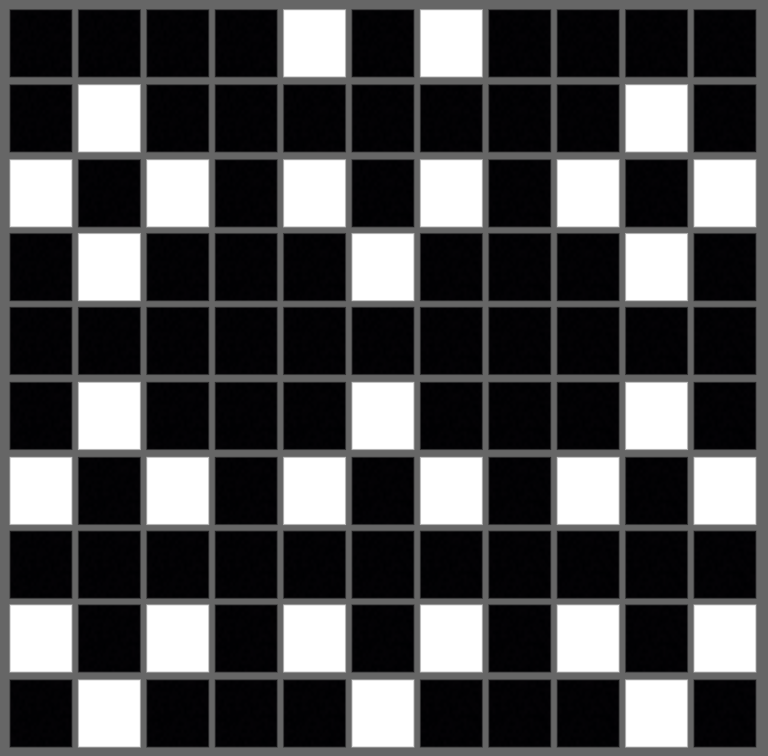
Reproduce this pattern procedurally as a Shadertoy shader.

```glsl
#define GRID vec2(11.0, 10.0)
#define ORIGIN vec2(0.0130, 0.0133)
#define PITCH vec2(0.08906, 0.09840)
#define TILE_SIZE vec2(0.0807, 0.0889)
#define ROW_DRIFT 0.0008
#define EDGE_SOFTNESS 0.0017
#define GRAIN 0.016
#define LINE_COLOR vec3(0.40)
#define DARK_COLOR vec3(0.008, 0.006, 0.014)
#define LIGHT_COLOR vec3(1.0)

float hash(vec2 p) {
    vec3 q = fract(p.xyx * 0.1031);
    q += dot(q, q.yzx + 33.33);
    return fract((q.x + q.y) * q.z);
}

float valueNoise(vec2 p) {
    vec2 i = floor(p), f = fract(p);
    f = f * f * (3.0 - 2.0 * f);
    return mix(mix(hash(i), hash(i + vec2(1, 0)), f.x),
               mix(hash(i + vec2(0, 1)), hash(i + vec2(1, 1)), f.x), f.y);
}

// Columns run left to right, rows run top to bottom
bool isLight(ivec2 cell) {
    int col = cell.x, row = cell.y;
    if (row == 0) return abs(col - 5) == 1;
    if (row == 1) return abs(col - 5) == 4;
    if (row == 2 || row == 6 || row == 8) return col % 2 == 0;
    return row % 2 == 1 && row != 7 && col % 4 == 1;
}

// Signed distance to an axis-aligned box
float boxDistance(vec2 p, vec2 halfSize) {
    vec2 d = abs(p) - halfSize;
    return length(max(d, 0.0)) + min(max(d.x, d.y), 0.0);
}

void mainImage(out vec4 fragColor, in vec2 fragCoord) {
    vec2 uv = fragCoord / iResolution.xy;
    uv.y = 1.0 - uv.y;
    vec2 aspect = vec2(iResolution.x / iResolution.y, 1.0);

    // Nearest tile, with a slight vertical drift between rows
    vec2 gap = PITCH - TILE_SIZE;
    vec2 cell = clamp(floor((uv - ORIGIN + 0.5 * gap) / PITCH), vec2(0.0), GRID - 1.0);
    vec2 center = ORIGIN + cell * PITCH + 0.5 * TILE_SIZE;
    center.y += ROW_DRIFT * (0.5 - cos(cell.y * 1.5708));

    // Tile coverage with soft edges
    vec2 local = (uv - center) * aspect;
    float dist = boxDistance(local, 0.5 * TILE_SIZE * aspect);
    float soft = max(EDGE_SOFTNESS, 0.75 / iResolution.y);
    float coverage = 1.0 - smoothstep(-soft, soft, dist);

    // Faint mottling on the dark tiles
    float mottle = valueNoise(local * vec2(260.0, 200.0) + cell * 0.7 + 50.0) - 0.5;
    vec3 dark = max(DARK_COLOR + GRAIN * mottle * vec3(1.0, 0.6, 0.8), 0.0);

    vec3 tile = isLight(ivec2(cell)) ? LIGHT_COLOR : dark;
    fragColor = vec4(mix(LINE_COLOR, tile, coverage), 1.0);
}
```
